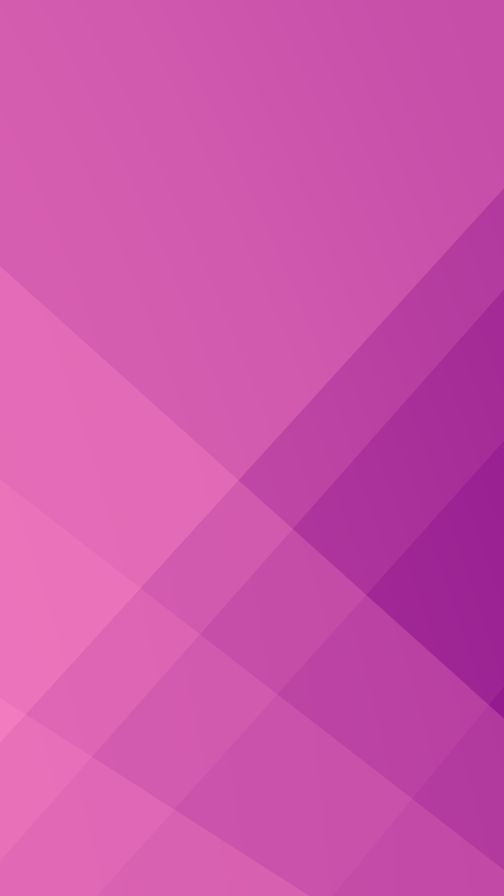
Give the GLSL for this background, as a Shadertoy shader.

```glsl
// Crossing translucent sheets over a soft pink-magenta gradient.
// Each sheet fills the canvas below one slanted edge: rising sheets darken a
// single tone, falling sheets lighten it, and the tone is then coloured.

const vec3 DEEP_PURPLE = vec3(0.588, 0.114, 0.565);
const vec3 BRIGHT_PINK = vec3(0.980, 0.510, 0.761);
const float LIGHT_CEILING = 1.15;

// Sheets: edge height at left side, edge height at right side, strength
const vec3 SHADES[4] = vec3[4](
    vec3( 0.171, 0.790, 0.21),
    vec3( 0.039, 0.677, 0.16),
    vec3(-0.121, 0.508, 0.12),
    vec3(-0.454, 0.234, 0.09));
const vec3 LIGHTS[3] = vec3[3](
    vec3(0.703,  0.198, 0.25),
    vec3(0.465,  0.029, 0.18),
    vec3(0.221, -0.139, 0.22));

// Smooth coverage of the area below a straight edge
float below(vec2 uv, vec2 edge, vec2 size) {
    float height = (mix(edge.x, edge.y, uv.x) - uv.y) * size.y;
    float slope = (edge.y - edge.x) * size.y / size.x;
    return clamp(height / length(vec2(slope, 1.0)) + 0.5, 0.0, 1.0);
}

// Backdrop tone: warm lower left, dim upper right corner
float backdrop(vec2 uv) {
    float glow = 0.05 * (1.0 - uv.x) * (1.0 - uv.y);
    float corner = 0.10 * smoothstep(0.85, 2.0, uv.x + uv.y);
    return 0.63 - 0.05 * uv.x + glow - corner;
}

void mainImage(out vec4 fragColor, in vec2 fragCoord) {
    vec2 size = iResolution.xy;
    vec2 uv = fragCoord / size;
    float tone = backdrop(uv);

    // Rising sheets take tone away
    for (int i = 0; i < 4; i++) {
        tone -= SHADES[i].z * below(uv, SHADES[i].xy, size);
    }

    // Falling sheets veil the result with light
    for (int i = 0; i < 3; i++) {
        float veil = LIGHTS[i].z * below(uv, LIGHTS[i].xy, size);
        tone = mix(tone, LIGHT_CEILING, veil);
    }

    fragColor = vec4(mix(DEEP_PURPLE, BRIGHT_PINK, tone), 1.0);
}
```
